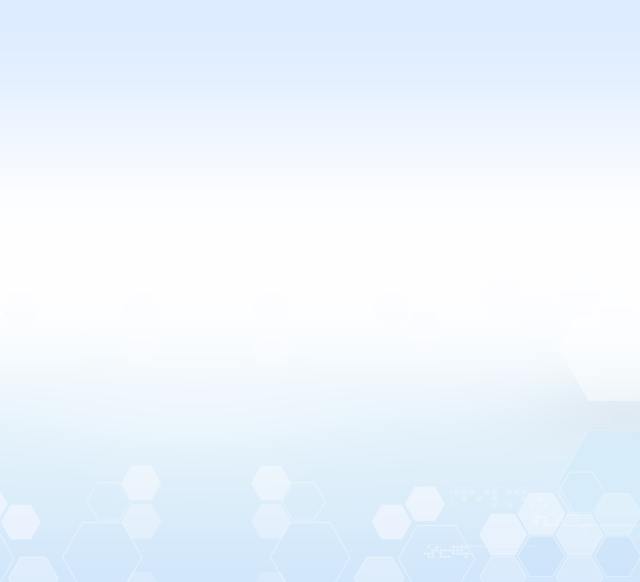
Reproduce this background procedurally as a WebGL 1 fragment shader.

```glsl
precision highp float;
// Pale blue sky gradient with mirrored, translucent honeycomb cells along the lower half.

uniform vec2 u_resolution;

// Layout: the canvas is UNITS tall, y grows upward
const float UNITS = 700.0;
const float MIRROR_X = 248.0;
const float MIRROR_Y = 200.0;
const float SMALL_R = 24.0;
const float CLUSTER_R = 28.0;
const float LARGE_R = 74.0;
const vec2 CLUSTER_ORIGIN = vec2(357.0, 143.0);
const vec2 CLUSTER_STEP = vec2(46.0, 51.0);
const vec2 LARGE_CENTER = vec2(497.0, 82.0);
const float LINE_WIDTH = 0.6;
const float UPPER_LINES = 0.3;

// Colours
const vec3 SKY_TOP = vec3(0.867, 0.925, 1.0);
const vec3 WHITE = vec3(0.996, 0.998, 1.0);
const vec3 MIST = vec3(0.870, 0.935, 0.980);
const vec3 FLOOR_BLUE = vec3(0.820, 0.903, 0.985);
const vec3 GREY_BAND = vec3(0.865, 0.905, 0.940);
const vec3 LARGE_TINT = vec3(0.825, 0.922, 0.978);
const vec3 DEEP_CELL = vec3(0.770, 0.875, 0.970);
const vec3 CELL_LIGHT = vec3(0.985, 0.985, 1.0);

float pixelSize;

float hash(vec2 p) {
  return fract(sin(dot(p, vec2(12.99, 78.23))) * 43758.5);
}

// Signed distance to a flat-topped hexagon of circumradius r
float hexagon(vec2 p, float r) {
  p = abs(p);
  return max(p.y, 0.866 * p.x + 0.5 * p.y) - 0.866 * r;
}

float fill(float d) {
  return 1.0 - smoothstep(-0.7 * pixelSize, 0.7 * pixelSize, d);
}

float stroke(float d) {
  return fill(abs(d) - LINE_WIDTH);
}

float glow(vec2 p, vec2 center, vec2 radius) {
  vec2 d = (p - center) / radius;
  return exp(-dot(d, d));
}

float box(vec2 p, vec2 center, vec2 halfSize) {
  vec2 d = abs(p - center) - halfSize;
  return fill(max(d.x, d.y));
}

// Sparse grid of tiny dashes inside a rectangle
float dashes(vec2 p, vec2 center, vec2 halfSize, vec2 cell) {
  vec2 g = p / cell;
  float lit = step(0.45, hash(floor(g)));
  vec2 d = (abs(fract(g) - 0.5) - 0.36) * cell;
  return lit * fill(max(d.x, d.y)) * box(p, center, halfSize);
}

vec3 backdrop(vec2 p) {
  vec3 col = mix(WHITE, SKY_TOP, smoothstep(410.0, 690.0, p.y));
  col = mix(col, MIST, 1.0 - smoothstep(110.0, 355.0, p.y));
  col = mix(col, FLOOR_BLUE, 1.0 - smoothstep(-20.0, 140.0, p.y));
  col = mix(col, WHITE, 0.28 * glow(p, vec2(235.0, 200.0), vec2(190.0, 60.0)));
  return mix(col, GREY_BAND, 0.75 * glow(p, vec2(768.0, 198.0), vec2(120.0, 42.0)));
}

void main() {
  pixelSize = UNITS / u_resolution.y;
  vec2 p = gl_FragCoord.xy * pixelSize;
  vec2 q = abs(p - vec2(MIRROR_X, MIRROR_Y));
  float lower = step(p.y, MIRROR_Y);
  float visible = 1.0 - smoothstep(340.0, 400.0, p.y);
  float lineLevel = visible * mix(UPPER_LINES, 1.0, lower);
  vec3 col = backdrop(p);

  // Large cell at the right edge
  float large = hexagon(q - LARGE_CENTER, LARGE_R);
  col = mix(col, mix(WHITE, LARGE_TINT, lower), fill(large) * mix(0.45, 0.65, lower));
  col = mix(col, WHITE, 0.2 * stroke(large) * lineLevel);

  // Small cells: a fading column, then a diagonal pair
  float light = 0.0;
  for (int i = 0; i < 3; i++) {
    float k = float(i);
    vec2 column = vec2(78.0, 81.0 + 46.0 * k + 36.0 * step(1.5, k));
    light = max(light, fill(hexagon(q - column, SMALL_R)) * (0.46 - 0.14 * k));
    vec2 diagonal = vec2(263.0 - 40.0 * k, 106.0 + 22.0 * k);
    light = max(light, fill(hexagon(q - diagonal, SMALL_R)) * 0.5 * step(k, 1.5));
  }
  float base = hexagon(q - vec2(208.0, 196.0), 30.0);
  light = max(light, 0.3 * fill(base));
  col = mix(col, CELL_LIGHT, light * visible);

  // Honeycomb cluster at the right, with every odd lower cell tinted blue
  float lines = 0.35 * stroke(base);
  for (int row = 0; row < 2; row++) {
    for (int i = 0; i < 4; i++) {
      float k = float(i);
      float odd = mod(k, 2.0);
      float r = float(row);
      vec2 center = CLUSTER_ORIGIN + CLUSTER_STEP * vec2(k, r - 0.49 * odd);
      float d = hexagon(q - center, CLUSTER_R);
      float deep = odd * r * lower;
      float alpha = mix(0.46 - 0.07 * k, 0.18, r) + 0.2 * deep;
      col = mix(col, mix(CELL_LIGHT, DEEP_CELL, deep), fill(d) * alpha * visible);
      lines = max(lines, 0.35 * stroke(d));
    }
  }

  // Thin cell outlines
  lines = max(lines, 0.35 * stroke(hexagon(q - vec2(117.0, 103.0), 26.0)));
  lines = max(lines, 0.4 * stroke(hexagon(q - vec2(125.0, 170.0), 48.0)));
  lines = max(lines, 0.4 * stroke(hexagon(q - vec2(277.0, 172.0), 46.0)));
  lines = max(lines, 0.35 * stroke(hexagon(q - vec2(451.0, 92.0), CLUSTER_R)));

  // Technical dashes and rules
  lines = max(lines, 0.4 * dashes(q, vec2(290.0, 163.0), vec2(28.0, 8.0), vec2(5.0, 4.0)));
  lines = max(lines, 0.35 * dashes(q, vec2(412.0, 125.0), vec2(20.0, 7.0), vec2(5.0, 4.0)));
  lines = max(lines, 0.2 * dashes(q, vec2(352.0, 98.0), vec2(58.0, 12.0), vec2(9.0, 8.0)));
  lines = max(lines, 0.3 * box(q, vec2(465.0, 132.0), vec2(60.0, LINE_WIDTH)));
  lines = max(lines, 0.25 * box(q, vec2(345.0, 157.0), vec2(50.0, LINE_WIDTH)));
  col = mix(col, WHITE, lines * lineLevel);

  gl_FragColor = vec4(col, 1.0);
}
```
